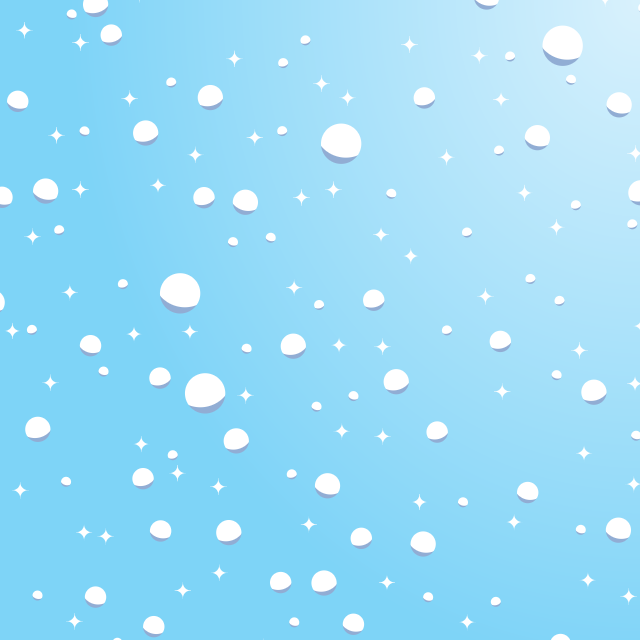
This pattern is drawn by a Shadertoy shader. Its source:

```glsl
const vec3 SKY_DEEP = vec3(0.495, 0.83, 0.97);
const vec3 SKY_GLOW = vec3(0.85, 0.945, 0.99);
const vec3 SNOW = vec3(1.0);
const vec3 SHADE = vec3(0.57, 0.68, 0.83);

const float CELLS = 13.0;              // scatter cells per canvas height
const vec2 GRID_SHIFT = vec2(0.37, 0.42);
const float GLOW_REACH = 0.89;         // distance at which the glow ends
const vec2 GLOW_SQUASH = vec2(1.0, 0.85);

// Ball radii and star arm length, in canvas heights
const float R_LARGE = 0.0315;
const float R_MEDIUM = 0.0197;
const float R_MINOR = 0.0167;
const float R_SMALL = 0.0078;
const float R_STAR = 0.0125;

// Cumulative share of cells for each kind; the rest stay empty
const float UPTO_LARGE = 0.036;
const float UPTO_MEDIUM = 0.115;
const float UPTO_MINOR = 0.22;
const float UPTO_SMALL = 0.43;
const float UPTO_STAR = 0.75;

// Lit cap of a ball, relative to its radius
const float CAP_RADIUS = 1.6;
const float CAP_OFFSET = 0.94;
const vec2 SHADE_DIR = vec2(0.25, -0.968);
const float MIRRORED_SHARE = 0.4;

float hash(vec2 p) {
    vec3 q = fract(p.xyx * vec3(0.1031, 0.1130, 0.0973));
    q += dot(q, q.yzx + 33.33);
    return fract((q.x + q.y) * q.z);
}

// Evenly spread kind selector with a little disorder
float cellRank(vec2 cell) {
    return fract(dot(cell, vec2(0.7549, 0.5698)) + 0.2 * hash(cell + 71.0));
}

float featureSize(float rank) {
    if (rank < UPTO_LARGE) return R_LARGE;
    if (rank < UPTO_MEDIUM) return R_MEDIUM;
    if (rank < UPTO_MINOR) return R_MINOR;
    if (rank < UPTO_SMALL) return R_SMALL;
    return R_STAR;
}

// Four-pointed star bounded by concave quarter arcs
float starDistance(vec2 p, float r) {
    vec2 a = abs(p);
    return max(r - length(a - r), max(a.x, a.y) - r);
}

float coverage(float dist, float pixel) {
    return clamp(0.5 - dist / pixel, 0.0, 1.0);
}

vec3 drawBall(vec3 base, vec2 p, float r, float pixel) {
    float body = length(p) - r;
    float cap = length(p + SHADE_DIR * CAP_OFFSET * r) - CAP_RADIUS * r;
    vec3 surface = mix(SHADE, SNOW, coverage(cap, pixel));
    return mix(base, surface, coverage(body, pixel));
}

void mainImage(out vec4 fragColor, in vec2 fragCoord) {
    float pixel = 1.0 / iResolution.y;
    vec2 uv = fragCoord * pixel;

    // Sky glow fading from the upper right corner
    vec2 corner = iResolution.xy * pixel;
    float fade = length((corner - uv) * GLOW_SQUASH) / GLOW_REACH;
    vec3 color = mix(SKY_GLOW, SKY_DEEP, min(fade, 1.0));

    // One feature per cell, rows slid sideways to break the grid
    vec2 grid = uv * CELLS + GRID_SHIFT;
    grid.x += hash(vec2(floor(grid.y), 5.0));
    vec2 cell = floor(grid);
    float rank = cellRank(cell);
    float size = featureSize(rank);

    // Jitter as far as the feature still fits its cell
    float room = max(0.48 - size * CELLS, 0.0);
    vec2 jitter = vec2(hash(cell + 13.0), hash(cell + 47.0)) * 2.0 - 1.0;
    vec2 p = (grid - cell - 0.5 - jitter * room) / CELLS;

    if (rank < UPTO_SMALL) {
        if (hash(cell + 91.0) < MIRRORED_SHARE) p.x = -p.x;
        color = drawBall(color, p, size, pixel);
    } else if (rank < UPTO_STAR) {
        color = mix(color, SNOW, coverage(starDistance(p, size), pixel));
    }

    fragColor = vec4(color, 1.0);
}
```
